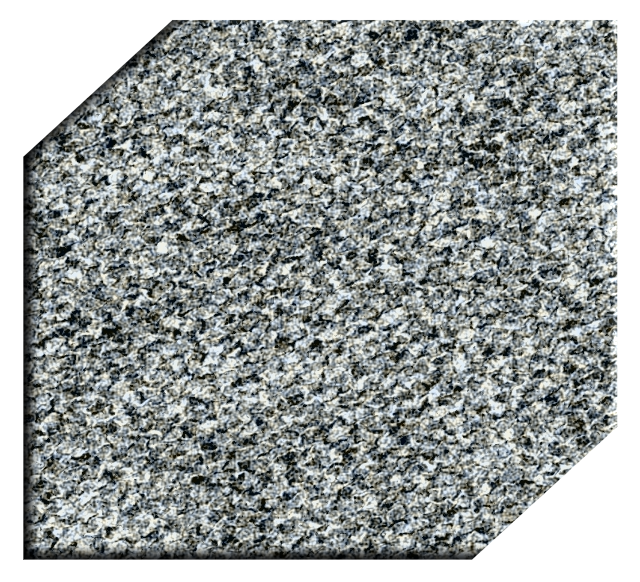
Give the GLSL for this texture, as a WebGL 1 fragment shader.

```glsl
precision highp float;
// A polished granite slab with two cut corners and shaded bevels on white.
// Layers of stretched gradient noise give a bell-shaped tone, which is tinted,
// peppered with dark mica and trimmed by the distances to the six edges.

uniform vec2 u_resolution;

float hash(vec2 cell) {
  vec3 h = fract(cell.xyx * vec3(0.1031, 0.1030, 0.0973));
  h += dot(h, h.yzx + 33.33);
  return fract((h.x + h.y) * h.z);
}

// Slope of the random gradient at one lattice corner
float corner(vec2 cell, vec2 offset) {
  float angle = 6.2832 * hash(cell);
  return dot(vec2(cos(angle), sin(angle)), offset);
}

// Gradient noise scaled to a standard deviation near one
float grain(vec2 p) {
  vec2 i = floor(p), f = fract(p);
  vec2 w = f * f * f * (f * (f * 6.0 - 15.0) + 10.0);
  vec2 e = vec2(1.0, 0.0);
  float low = mix(corner(i, f), corner(i + e, f - e), w.x);
  float high = mix(corner(i + e.yx, f - e.yx), corner(i + e.xx, f - e.xx), w.x);
  return 4.6 * mix(low, high, w.y);
}

vec3 granite(vec2 p) {
  // Grains lean up to the right and are a little longer than wide
  vec2 q = mat2(0.92, -0.39, 0.39, 0.92) * p * vec2(1.0, 1.0);
  q *= vec2(0.82, 1.2);
  q += 0.003 * vec2(grain(q * 70.0 + 11.0), grain(q * 70.0 + 47.0));

  float clouds = grain(p * vec2(5.0, 9.0) + 3.7);
  float blobs = grain(q * 56.0 + 20.0);
  float crystals = grain(q * 112.0 + 61.3);
  float grit = grain(p * 215.0 + 7.9);
  float z = 0.17 * clouds + 0.58 * blobs + 0.62 * crystals + 0.48 * grit;
  float tone = 0.56 + 0.25 * z - 0.015 * z * z;

  // Small black mica flakes, mostly in the darker patches
  float mica = grain(p * 165.0 + 91.0) - 0.35 * blobs;
  tone -= 0.3 * smoothstep(1.5, 2.1, mica);
  tone = clamp(tone, 0.03, 0.93);

  // Cool grey with faint tan and blue stains
  float warmth = 0.6 * grain(q * 48.0 + 133.0) + 0.6 * grain(p * 120.0 + 77.0);
  vec3 color = tone + vec3(-0.014, 0.010, 0.004);
  return color + 0.022 * warmth * vec3(1.0, 0.25, -1.1);
}

void main() {
  vec2 p = gl_FragCoord.xy / u_resolution.x;
  float pixel = 1.0 / u_resolution.x;

  // Inward distances to the edges of the slab
  float left = p.x - 0.0365;
  float right = 0.9645 - p.x;
  float bottom = p.y - 0.035;
  float top = 0.878 - p.y;
  float upperCut = 0.465 - dot(p, vec2(-0.676, 0.737));
  float lowerCut = 0.472 - dot(p, vec2(0.675, -0.738));
  float inside = min(min(min(left, right), min(bottom, top)), min(upperCut, lowerCut));

  // Shadowed bevels on the left and below, lit ones on the right and above
  vec3 color = granite(p);
  color *= mix(0.08, 1.0, smoothstep(-0.002, 0.027, left));
  color *= mix(0.15, 1.0, smoothstep(-0.002, 0.025, bottom));
  color *= mix(0.25, 1.0, smoothstep(-0.002, 0.025, upperCut));
  color += 0.20 * (1.0 - smoothstep(0.0, 0.018, right));
  color += 0.08 * (1.0 - smoothstep(0.0, 0.012, top));

  float coverage = smoothstep(-0.7 * pixel, 0.7 * pixel, inside);
  gl_FragColor = vec4(mix(vec3(1.0), clamp(color, 0.0, 1.0), coverage), 1.0);
}
```
